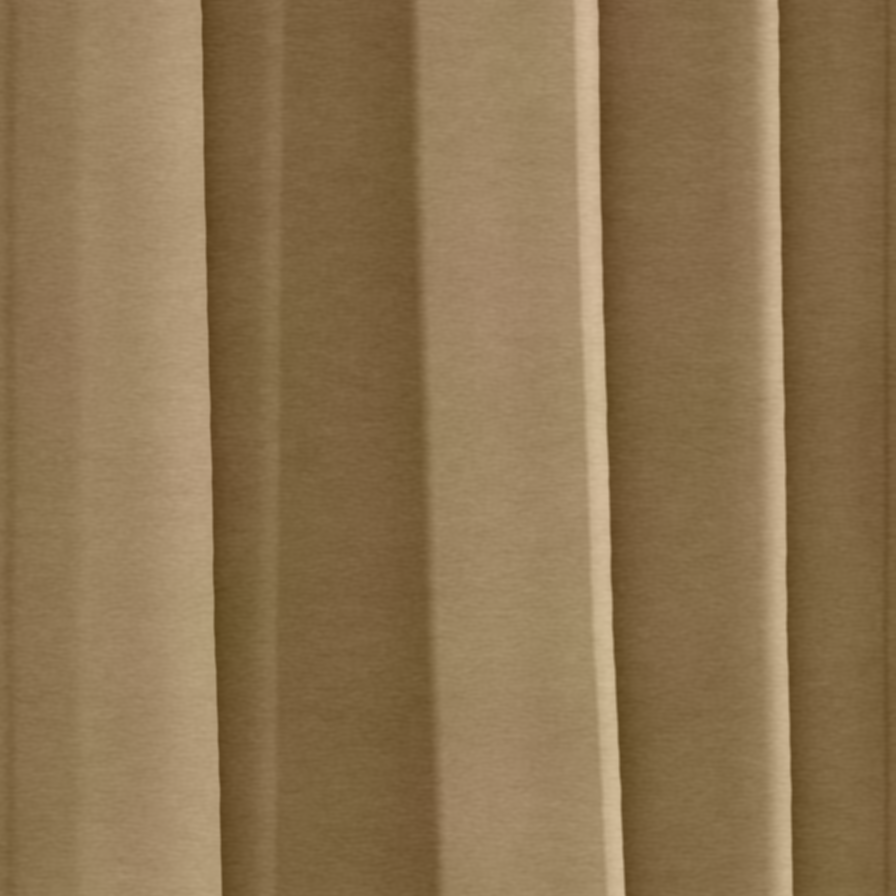
A three.js fragment shader for this texture:

```glsl
varying vec2 vUv;

vec2 hashGradient(vec2 cell) {
  vec2 h = vec2(dot(cell, vec2(127.1, 311.7)), dot(cell, vec2(269.5, 183.3)));
  return fract(sin(h) * 43758.5) * 2.0 - 1.0;
}

float gradientNoise(vec2 p) {
  vec2 i = floor(p);
  vec2 f = p - i;
  vec2 u = f * f * f * (f * (f * 6.0 - 15.0) + 10.0);
  float a = dot(hashGradient(i), f);
  float b = dot(hashGradient(i + vec2(1.0, 0.0)), f - vec2(1.0, 0.0));
  float c = dot(hashGradient(i + vec2(0.0, 1.0)), f - vec2(0.0, 1.0));
  float d = dot(hashGradient(i + 1.0), f - 1.0);
  return mix(mix(a, b, u.x), mix(c, d, u.x), u.y);
}

// Soft step across a fold boundary, where d is the distance past it
float crossing(float d, float softness) {
  return smoothstep(-softness, softness, d);
}

// Bell-shaped crease or ridge
float ridge(float d, float width) {
  return exp(-d * d / (width * width));
}

// Shadow fading away to the right of an overlapping fold
float castShadow(float d, float reach) {
  return exp(-max(d, 0.0) / reach);
}

float foldTone(vec2 p) {
  float drop = 1.0 - p.y;
  float x = p.x + 0.003 * gradientNoise(vec2(2.3, p.y * 5.0));
  x += 0.0012 * gradientNoise(vec2(7.6, p.y * 45.0));

  // Signed distances from each leaning fold line
  float first = x - 0.224 - 0.024 * drop;
  float crease = x - 0.317 + 0.009 * drop;
  float middle = x - 0.462 - 0.031 * drop;
  float lip = x - 0.640 - 0.022 * drop - 0.016 * drop * drop;
  float third = x - 0.667 - 0.016 * drop - 0.015 * drop * drop;
  float fourth = x - 0.868 - 0.017 * drop;

  // Broad lit fold on the left
  float tone = 0.36 + 0.09 * smoothstep(0.0, 0.08, x);
  tone += 0.13 * crossing(x - 0.088, 0.014);
  tone += 0.22 * smoothstep(-0.10, -0.01, first);
  tone -= 0.10 * ridge(x - 0.012, 0.007);

  // Shadowed recess with a faint upright crease
  float recess = 0.26 - 0.30 * castShadow(first, 0.022);
  recess += 0.14 * ridge(crease + 0.008, 0.016) * (1.0 - crossing(crease, 0.005));
  recess -= 0.10 * smoothstep(-0.10, 0.0, middle);
  tone = mix(tone, recess, crossing(first, 0.0022));

  // Flat central fold and its bright rolled lip
  float centre = 0.54 + 0.07 * ridge(middle - 0.07, 0.06);
  centre += 0.10 * smoothstep(-0.06, 0.0, lip);
  tone = mix(tone, centre, crossing(middle, 0.010));
  float lipTone = 0.90 + 0.16 * ridge(lip - 0.015, 0.012);
  tone = mix(tone, lipTone, crossing(lip, 0.004));

  // Narrow fold brightening towards its right edge
  float narrow = 0.35 - 0.36 * castShadow(third, 0.026);
  narrow += 0.17 * smoothstep(-0.075, -0.015, fourth);
  narrow += 0.47 * smoothstep(-0.034, -0.004, fourth);
  tone = mix(tone, narrow, crossing(third, 0.0025));

  // Dim fold running off the right side
  float dim = 0.32 - 0.33 * castShadow(fourth, 0.020);
  dim -= 0.08 * smoothstep(0.94, 0.985, x);
  dim -= 0.12 * ridge(x - 0.990, 0.004);
  return mix(tone, dim, crossing(fourth, 0.0025));
}

void main() {
  vec2 p = vUv;
  float tone = foldTone(p);

  // Cloudy nap, crosswise weave and fine grain
  float cloud = gradientNoise(p * vec2(6.0, 9.0) + 3.7);
  float nap = gradientNoise(p * vec2(24.0, 60.0) + 11.3);
  float weave = gradientNoise(p * vec2(70.0, 210.0));
  float grain = gradientNoise(p * vec2(150.0, 190.0) + 31.4);
  tone += 0.06 * cloud + 0.06 * nap + 0.085 * weave + 0.065 * grain;

  vec3 shadowBrown = vec3(0.38, 0.28, 0.14);
  vec3 highlightSand = vec3(0.78, 0.69, 0.56);
  vec3 cloth = mix(shadowBrown, highlightSand, clamp(tone, -0.15, 1.1));

  // Gentle drift between rosy and olive tints
  float tint = gradientNoise(p * vec2(8.0, 5.0) + 17.0) + 0.35 * (p.y - 0.5);
  cloth += tint * vec3(0.016, -0.008, 0.020);

  gl_FragColor = vec4(cloth, 1.0);
}
```
